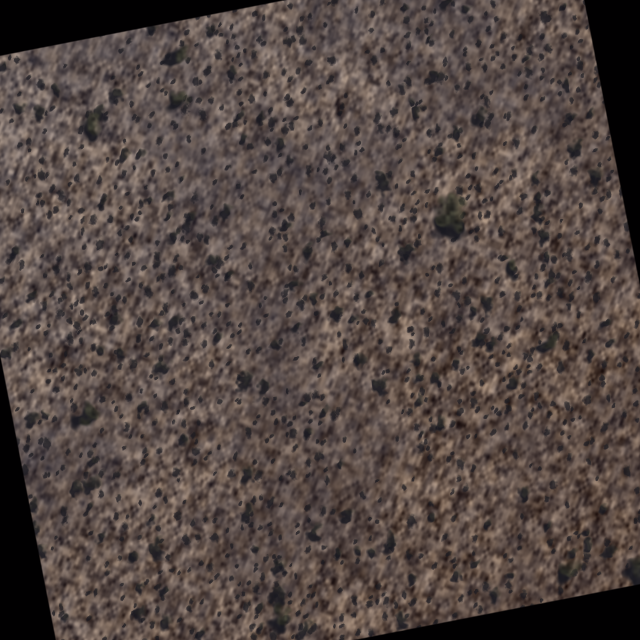
Give the GLSL for this texture, as a Shadertoy shader.

```glsl
// Aerial view of dry scrubland: a tilted square tile on black.
// Grainy soil comes from layered value noise; shrubs are jittered grid blobs
// in three sizes, each with a dark shadow and a greenish sunlit crown.

const vec3 BORDER_COLOR = vec3(0.005, 0.0, 0.005);
const vec3 SOIL_COLOR   = vec3(0.378, 0.322, 0.302);
const vec3 GRAIN_TINT   = vec3(1.0, 0.92, 0.80);
const vec3 SHADOW_COLOR = vec3(0.095, 0.095, 0.125);
const vec3 LEAF_COLOR   = vec3(0.235, 0.235, 0.175);
const vec2 SUN_DIR      = vec2(0.35, 0.937);
const float TILE_ANGLE  = 0.193;
const float TILE_HALF   = 0.501;

float hash(vec2 p) {
    vec3 q = fract(vec3(p.xyx) * 0.1031);
    q += dot(q, q.yzx + 33.33);
    return fract((q.x + q.y) * q.z);
}

vec2 hash2(vec2 p) {
    return vec2(hash(p + 17.3), hash(p + 71.9));
}

float noise(vec2 p) {
    vec2 cell = floor(p), f = fract(p);
    f = f * f * (3.0 - 2.0 * f);
    float low  = mix(hash(cell), hash(cell + vec2(1, 0)), f.x);
    float high = mix(hash(cell + vec2(0, 1)), hash(cell + vec2(1, 1)), f.x);
    return mix(low, high, f.y);
}

// Noise centred on zero
float signedNoise(vec2 p) {
    return noise(p) - 0.5;
}

vec2 rotate(vec2 p, float angle) {
    float c = cos(angle), s = sin(angle);
    return vec2(c * p.x + s * p.y, c * p.y - s * p.x);
}

// Coordinates with y along the sun direction
vec2 sunFrame(vec2 p) {
    return vec2(p.x * SUN_DIR.y - p.y * SUN_DIR.x, dot(p, SUN_DIR));
}

float blob(vec2 d, float size) {
    return 1.0 - smoothstep(0.5, 1.3, length(d) / size);
}

// Scattered shrubs: x = shadow cover, y = sunlit leaf cover
vec2 shrubs(vec2 p, float cells, float density, float radius, float ragged) {
    vec2 grid = p * cells, home = floor(grid);
    vec2 ripple = p * 0.75 / radius;
    vec2 wobble = vec2(signedNoise(ripple), signedNoise(ripple + 43.7))
                + 0.6 * vec2(signedNoise(ripple * 2.3 + 9.1), signedNoise(ripple * 2.3 + 27.4));
    vec2 cover = vec2(0.0);
    for (int j = -1; j <= 1; j++)
    for (int i = -1; i <= 1; i++) {
        vec2 cell = home + vec2(i, j);
        float clump = 0.35 + 1.3 * noise(cell / cells * 9.0 + cells);
        if (hash(cell + cells) > density * clump) continue;
        vec2 rnd = hash2(cell + 2.0 * cells);
        float size = radius * mix(0.6, 1.35, rnd.x * rnd.y + 0.2 * rnd.x);
        vec2 d = (grid - cell - hash2(cell)) / cells + wobble * size * ragged;
        d = rotate(sunFrame(d), (rnd.y - 0.5) * 0.9);
        float shadow = blob(d * vec2(1.2, 0.78), size);
        float leaf = blob(d - size * vec2(0.25, 0.75), size * 0.85);
        cover = max(cover, vec2(shadow, leaf));
    }
    return cover;
}

// Soil with dry grass tufts and smoother, greyer bare patches
vec3 ground(vec2 p) {
    vec2 q = sunFrame(p) * vec2(1.0, 0.72);
    float patches = signedNoise(p * 7.0 + 3.0) + 0.6 * signedNoise(p * 16.0 + 8.0);
    float grass = smoothstep(-0.35, 0.3, patches);
    float grain = signedNoise(q * 125.0)
                + 0.8 * signedNoise(q * 215.0 + 31.0)
                + 0.55 * signedNoise(q * 52.0 + 12.0);
    float tone = grain * mix(0.19, 0.30, grass) + 0.055 * patches;
    vec3 color = SOIL_COLOR + tone * GRAIN_TINT;

    // Broad drift: pale grey upper left, darker russet lower right
    float drift = dot(p - 0.5, vec2(0.7, -0.7));
    color += drift * vec3(-0.035, -0.055, -0.075);
    float hue = signedNoise(q * 85.0 + 60.0) + 0.5 * patches;
    return color + hue * vec3(0.022, 0.0, -0.032);
}

vec3 plant(vec3 color, vec2 cover, float shade, float foliage, float mottle) {
    color = mix(color, SHADOW_COLOR, cover.x * shade);
    return mix(color, LEAF_COLOR * mottle, cover.y * foliage);
}

void mainImage(out vec4 fragColor, in vec2 fragCoord) {
    vec2 uv = fragCoord / iResolution.xy;
    vec3 color = ground(uv);

    // Shrubs from small tufts to large bushes
    float mottle = 0.5 + noise(uv * 150.0 + 5.0);
    color = plant(color, shrubs(uv, 62.0, 0.30, 0.0052, 0.7), 0.72, 0.10, mottle);
    color = plant(color, shrubs(uv + 3.1, 27.0, 0.23, 0.0095, 1.1), 0.85, 0.25, mottle);
    color = plant(color, shrubs(uv + 5.7, 9.0, 0.20, 0.0190, 1.3), 0.92, 0.60, mottle);

    // Tilted tile on the black border
    vec2 local = abs(rotate(uv - 0.5, TILE_ANGLE));
    float edge = max(local.x, local.y) - TILE_HALF;
    float pixel = 1.0 / iResolution.y;
    color = mix(color, BORDER_COLOR, smoothstep(-pixel, pixel, edge));

    fragColor = vec4(clamp(color, 0.0, 1.0), 1.0);
}
```
